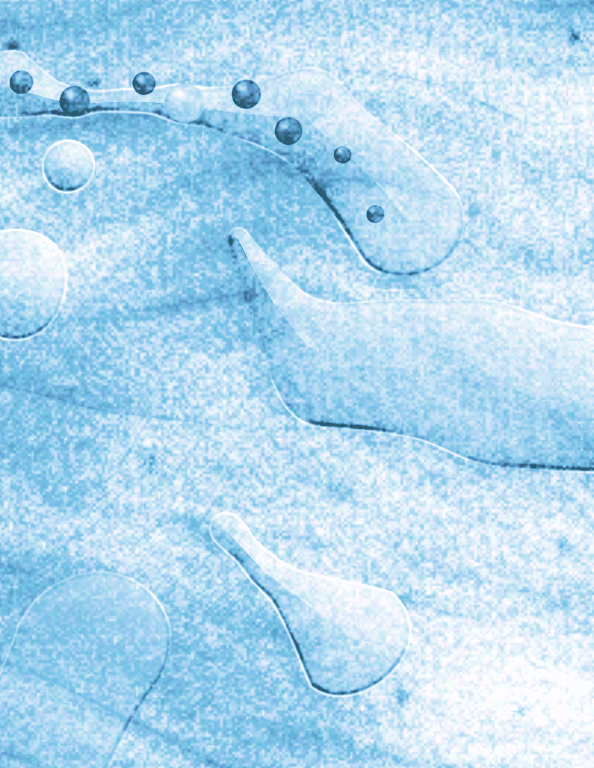
Reproduce this texture procedurally as a Shadertoy shader.

```glsl
// Clear gel drops and dark beads lying on a pearly, glittering blue fluid.
// One tone value is built from flowing noise, grain and distance-field shading,
// then passed through a colour ramp whose stops set the share of each colour.

const vec3 DEEP  = vec3(0.17, 0.36, 0.45);
const vec3 STEEL = vec3(0.33, 0.58, 0.77);
const vec3 AZURE = vec3(0.46, 0.75, 0.90);
const vec3 SKY   = vec3(0.62, 0.82, 0.94);
const vec3 ICE   = vec3(0.75, 0.88, 0.96);
const vec3 PEARL = vec3(0.89, 0.94, 0.98);
const vec3 WHITE = vec3(0.99, 0.99, 1.00);

const vec2  LIGHT = vec2(0.5, 0.866);  // direction towards the light
const float FINE_GRAIN = 260.0;        // glitter cells per canvas height
const float COARSE_GRAIN = 140.0;
const float GRAIN_OPEN = 0.50;         // glitter strength on the fluid
const float GRAIN_GEL = 0.33;          // and seen through gel
const float FOLDS = 8.0;               // fold lines per canvas height
const float BLEND = 0.03;              // roundness of joints in the gel
const int   BEADS = 8;
const int   PITS = 12;

float hash(vec2 p) {
    return fract(sin(dot(p, vec2(127.1, 311.7))) * 43758.5453);
}

float noise(vec2 p) {
    vec2 i = floor(p), f = fract(p);
    f = f * f * (3.0 - 2.0 * f);
    return mix(mix(hash(i), hash(i + vec2(1, 0)), f.x),
               mix(hash(i + vec2(0, 1)), hash(i + vec2(1, 1)), f.x), f.y);
}

// Layered noise, scaled to zero mean and about unit deviation
float fbm(vec2 p) {
    float sum = 0.0, amp = 0.5;
    for (int i = 0; i < 4; i++) {
        sum += amp * noise(p);
        p = p * 2.0 + 7.3;
        amp *= 0.5;
    }
    return (sum - 0.47) / 0.12;
}

float smin(float a, float b) {
    float h = max(BLEND - abs(a - b), 0.0) / BLEND;
    return min(a, b) - 0.25 * BLEND * h * h;
}

// Tapered capsule; each end is (x, y, radius)
float limb(vec2 p, vec3 a, vec3 b) {
    vec2 pa = p - a.xy, ba = b.xy - a.xy;
    float h = clamp(dot(pa, ba) / dot(ba, ba), 0.0, 1.0);
    return length(pa - ba * h) - mix(a.z, b.z, h);
}

// Signed distance to all gel bodies
float gel(vec2 p) {
    p += 0.006 * vec2(sin(p.y * 23.0), sin(p.x * 19.0 + 1.0));
    // long arm across the top
    vec3 waist = vec3(0.10, 0.868, 0.012), arm = vec3(0.24, 0.86, 0.018);
    vec3 elbow = vec3(0.40, 0.855, 0.055);
    float top = smin(limb(p, vec3(0.02, 0.895, 0.045), waist), limb(p, waist, arm));
    top = smin(top, limb(p, arm, elbow));
    top = smin(top, limb(p, elbow, vec3(0.53, 0.705, 0.072)));
    // broad tongue in the middle
    vec3 belly = vec3(0.64, 0.505, 0.10);
    float tongue = smin(limb(p, vec3(0.309, 0.694, 0.014), vec3(0.40, 0.557, 0.05)),
                        limb(p, vec3(0.43, 0.525, 0.08), belly));
    tongue = smin(tongue, limb(p, belly, vec3(0.82, 0.47, 0.09)));
    // hanging drop
    vec3 neck = vec3(0.345, 0.26, 0.016);
    float drop = smin(limb(p, vec3(0.302, 0.31, 0.024), neck),
                      limb(p, neck, vec3(0.456, 0.167, 0.074)));
    // pool at the lower left, two round bubbles
    float pool = limb(p, vec3(0.05, 0.0, 0.08), vec3(0.115, 0.15, 0.105));
    pool = min(pool, length(p - vec2(0.02, 0.635)) - 0.072);
    pool = min(pool, length(p - vec2(0.085, 0.786)) - 0.034);
    return min(min(top, tongue), min(drop, pool));
}

// Flowing fluid: broad patches, long streaks and thin dark folds
float fluid(vec2 p) {
    float slope = mix(0.25, -0.12, smoothstep(0.3, 0.9, p.y));
    float v = p.y + slope * p.x + 0.13 * noise(p * 2.7 + 3.0) + 0.03 * noise(p * 7.0);
    float streak = 0.7 * fbm(vec2(p.x * 1.3, v * 11.0)) + 0.5 * fbm(vec2(p.x * 2.5, v * 34.0));
    float fold = abs(fract(v * FOLDS + 0.5 * noise(p * 3.0 + 50.0)) - 0.5);
    float mask = smoothstep(0.4, 0.7, noise(vec2(p.x * 3.5, v * 7.0) + 20.0));
    float tone = 0.55 * fbm(p * 2.8 + 11.0) + 0.55 * streak + 0.9 * (p.x - 0.36);
    return tone - mask * (1.0 * exp(-fold * 45.0) + 0.6 * exp(-fold * 10.0));
}

vec3 ramp(float t) {
    vec3 c = mix(DEEP, STEEL, clamp((t + 2.6) / 0.7, 0.0, 1.0));
    c = mix(c, AZURE, clamp((t + 1.9) / 0.7, 0.0, 1.0));
    c = mix(c, SKY, clamp((t + 1.2) / 0.7, 0.0, 1.0));
    c = mix(c, ICE, clamp((t + 0.5) / 0.7, 0.0, 1.0));
    c = mix(c, PEARL, clamp((t - 0.2) / 0.9, 0.0, 1.0));
    return mix(c, WHITE, clamp((t - 1.1) / 1.1, 0.0, 1.0));
}

void mainImage(out vec4 fragColor, in vec2 fragCoord) {
    vec2 p = fragCoord / iResolution.y;
    float soft = 1.0 / iResolution.y;

    // gel coverage, outward normal and how far it faces the light
    float d = gel(p);
    vec2 e = vec2(0.003, 0.0);
    vec2 n = normalize(vec2(gel(p + e.xy) - d, gel(p + e.yx) - d) + 1e-6);
    float facing = dot(n, LIGHT);
    float inside = smoothstep(soft, -soft, d);
    float rim = exp(-abs(d) / 0.022);

    // fluid, refracted under the gel, with glitter; deep tones are held back
    float tone = 0.2 + fluid(p - n * 0.05 * rim * inside) * mix(1.0, 0.7, inside);
    float grain = (0.6 * noise(p * FINE_GRAIN) + 0.4 * noise(p * COARSE_GRAIN + 40.0) - 0.5) / 0.15;
    tone += grain * mix(GRAIN_OPEN, GRAIN_GEL, inside);
    tone += 0.9 * smoothstep(0.84, 0.97, noise(p * COARSE_GRAIN + 70.0));
    tone -= (1.0 - inside) * 1.1 * exp(-max(d, 0.0) / 0.04) * max(-facing, 0.0);
    tone = max(tone, -1.0) + 0.4 * min(tone + 1.0, 0.0);

    // gel body shading, broken dark outline and bright edge line
    float wobble = noise(p * 11.0);
    tone += inside * facing * (0.8 * exp(d / 0.05) + 0.7 * rim);
    float line = exp(-pow((d + 0.004) / 0.0028, 2.0));
    tone -= 1.7 * line * smoothstep(0.1, 0.8, wobble) * (0.75 - 0.35 * facing);
    float glint = exp(-pow(d / 0.0015, 2.0));
    tone += 2.6 * glint * smoothstep(0.35, 0.75, noise(p * 9.0 + 60.0)) * (0.3 + 0.7 * abs(facing));

    // small pits in the fluid
    for (int i = 0; i < PITS; i++) {
        vec2 seed = vec2(float(i), 5.0);
        vec2 c = vec2(0.78 * hash(seed), hash(seed + 31.0));
        float r = length(p - c) / mix(0.006, 0.014, hash(seed + 57.0));
        tone -= (1.0 - inside) * 1.5 * exp(-r * r) * (0.6 + 0.8 * wobble);
    }

    // shaded beads strewn along the upper arm
    for (int i = 0; i < BEADS; i++) {
        float s = (float(i) + 0.3) / float(BEADS);
        vec2 seed = vec2(float(i), 2.0);
        vec2 jitter = vec2(hash(seed), hash(seed + 9.0)) - 0.5;
        vec2 c = vec2(0.02 + 0.53 * s, 0.88 - 0.24 * pow(s, 4.0)) + 0.035 * jitter;
        float radius = mix(0.010, 0.027, hash(seed + 17.0));
        vec2 q = (p - c) / radius, g = q - vec2(-0.3, 0.4);
        float r = length(q);
        float shade = -2.3 + 0.8 * dot(q, vec2(0.7, 0.4)) + 0.3 * grain;
        shade += 2.2 * exp(-9.0 * dot(g, g)) - 0.5 * smoothstep(0.7, 1.0, r);
        shade += 2.4 * step(0.65, hash(seed + 23.0));
        tone = mix(tone, shade, 0.92 * smoothstep(soft, -soft, (r - 1.0) * radius));
    }

    // faint lilac iridescence on the grains
    vec3 tint = vec3(0.06, -0.01, 0.02) * (noise(p * COARSE_GRAIN + 90.0) - 0.5);
    fragColor = vec4(clamp(ramp(tone) + tint, 0.0, 1.0), 1.0);
}
```
